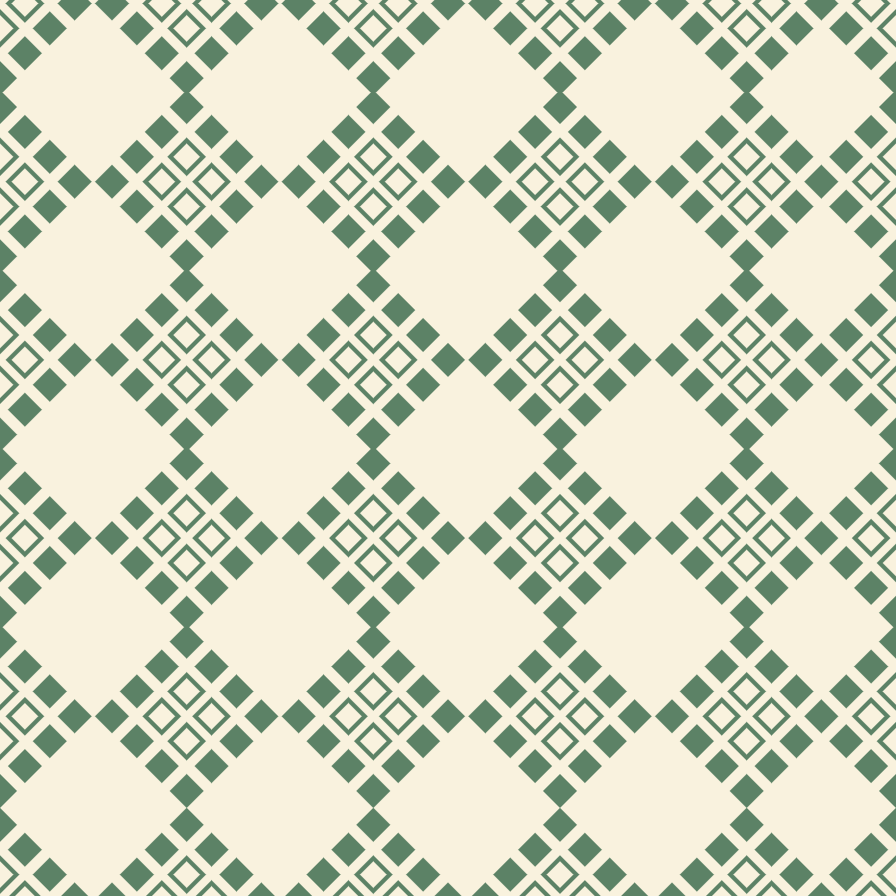
Reproduce this pattern procedurally as a WebGL 2 fragment shader.

```glsl
#version 300 es
precision highp float;
// Geometric lattice of diamond motifs in sage green on cream.
// Each motif is a 4 x 4 grid of squares turned 45 degrees: twelve solid ones
// around four outlined ones. Motifs sit in five columns and five rows.

uniform vec2 u_resolution;
out vec4 fragColor;

const float GRID = 18.0; // diagonal grid steps across the canvas

// Signed diagonal distance to one motif centred on the origin.
float motif(vec2 p) {
    vec2 q = vec2(p.x + p.y, p.x - p.y);
    vec2 cell = clamp(floor(q) + 0.5, -1.5, 1.5);
    vec2 local = abs(q - cell);
    float square = max(local.x, local.y);
    bool inner = max(abs(cell.x), abs(cell.y)) < 1.0;
    return inner ? abs(square - 0.328) - 0.06 : square - 0.342;
}

// Centre of a row or column; the last one closes the repeat at the edge.
float centre(int i, float spacing) {
    return i < 5 ? float(i) * spacing : GRID;
}

void main() {
    // Grid units, with y measured down from the top edge
    vec2 p = gl_FragCoord.xy / u_resolution * GRID;
    p.y = GRID - p.y;

    // Union of all motifs, including those cut by the edges
    float d = 1e3;
    for (int row = 0; row < 6; row++) {
        for (int col = 0; col < 6; col++) {
            vec2 c = vec2(centre(col, 3.75), centre(row, 3.58) + 0.07);
            d = min(d, motif(p - c));
        }
    }

    // Smooth edges about one pixel wide
    float edge = GRID / min(u_resolution.x, u_resolution.y);
    float ink = 1.0 - smoothstep(-edge, edge, d);

    vec3 cream = vec3(0.975, 0.95, 0.87);
    vec3 sage = vec3(0.36, 0.51, 0.40);
    fragColor = vec4(mix(cream, sage, ink), 1.0);
}
```
